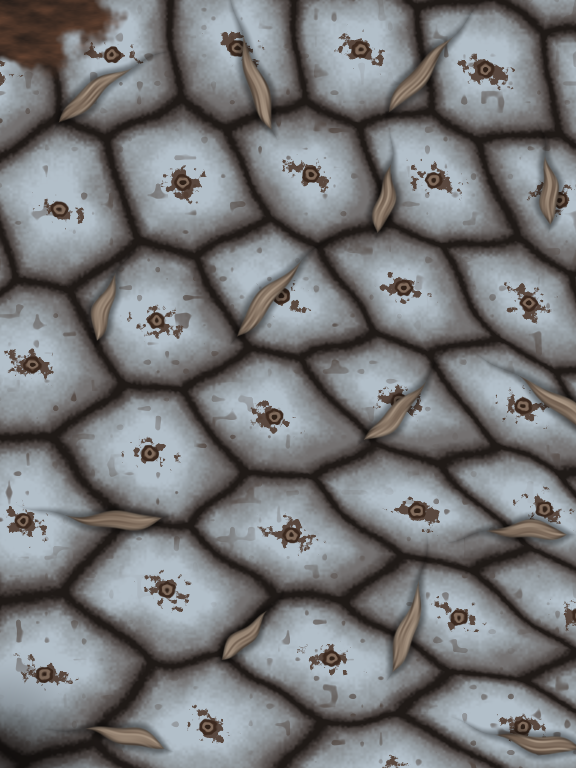
Give the GLSL for this texture, as a WebGL 1 fragment shader.

```glsl
precision highp float;
// Curving rows of pale, fuzzy rhomboid seeds with brown ringed scars and dry husks.

uniform vec2 u_resolution;

const vec3 GAP = vec3(0.12, 0.10, 0.09);
const vec3 RIM = vec3(0.29, 0.26, 0.25);
const vec3 SHADE = vec3(0.45, 0.44, 0.44);
const vec3 BODY = vec3(0.57, 0.60, 0.62);
const vec3 LIT = vec3(0.70, 0.75, 0.79);
const vec3 SCAR = vec3(0.23, 0.16, 0.12);
const vec3 SCAR_TAN = vec3(0.50, 0.42, 0.36);
const vec3 HUSK_DARK = vec3(0.34, 0.27, 0.22);
const vec3 HUSK_PALE = vec3(0.66, 0.59, 0.52);
const float RING_RADIUS = 0.0125;
const float RING_WIDTH = 0.0045;
const float CORNER_POWER = 3.0;   // higher gives squarer seeds
const float HUSK_COUNT = 15.0;

float hash(vec2 p) {
  return fract(sin(dot(p, vec2(12.9898, 78.233))) * 43758.5453);
}

float noise(vec2 p) {
  vec2 i = floor(p), f = fract(p);
  f = f * f * (3.0 - 2.0 * f);
  return mix(mix(hash(i), hash(i + vec2(1, 0)), f.x),
             mix(hash(i + vec2(0, 1)), hash(i + vec2(1, 1)), f.x), f.y);
}

float fbm(vec2 p) {
  float sum = 0.0, amp = 0.53;
  for (int k = 0; k < 4; k++) {
    sum += amp * noise(p);
    p = p * 2.03 + 7.1;
    amp *= 0.5;
  }
  return sum;
}

// Curved lattice: column u and row v to canvas, y downward, width = 1.
float columnShift(float v) { return 0.4774 + 0.0104 * v + 0.02 * v * v; }
float rowBase(float u) { return 0.7205 - 0.0486 * u + 0.0208 * u * u; }
float rowStep(float u) { return 0.2101 - 0.0226 * u + 0.0035 * u * u; }

vec2 latticeToCanvas(vec2 c) {
  return vec2(columnShift(c.y) + 0.217 * c.x, rowBase(c.x) + c.y * rowStep(c.x));
}

// Fixed-point inverse of the lattice.
vec2 canvasToLattice(vec2 p) {
  vec2 c = vec2(0.0);
  for (int k = 0; k < 12; k++) {
    c.x = (p.x - columnShift(c.y)) / 0.217;
    c.y = (p.y - rowBase(c.x)) / rowStep(c.x);
  }
  return c;
}

// Offsets across the two pairs of seed sides.
vec2 sideCoords(vec2 d) { return vec2(d.x - 0.75 * d.y, (0.14 * d.x + d.y) / 1.14); }

float rhomboid(vec2 d) {
  vec2 s = pow(abs(sideCoords(d)) + 1e-4, vec2(CORNER_POWER));
  return pow(s.x + s.y, 1.0 / CORNER_POWER);
}

vec3 seeds(vec2 p) {
  vec2 warp = vec2(noise(p * 13.0), noise(p * 13.0 + 31.0)) - 0.5;
  vec2 c = canvasToLattice(p) + 0.09 * warp;
  vec2 cell = floor(c + 0.5), nearest = cell;
  float first = 9.0, second = 9.0;
  for (int y = -1; y <= 1; y++) {
    for (int x = -1; x <= 1; x++) {
      vec2 id = cell + vec2(x, y);
      float d = rhomboid(c - id);
      if (d < first) { second = first; first = d; nearest = id; }
      else second = min(second, d);
    }
  }

  // Domed body: tone rises from the gap to the crown.
  float fuzz = noise(p * 210.0) - 0.5;
  float rise = second - first + 0.035 * fuzz - 0.8 * max(first - 0.53, 0.0);
  vec2 side = sideCoords(c - nearest);
  float mottle = fbm(p * 17.0 + nearest * 5.3) - 0.5;
  float tone = rise - 0.22 * side.y - 0.10 * side.x + 0.42 * mottle
             + 0.12 * (hash(nearest) - 0.5) + 0.06 * fuzz;
  vec3 col = mix(SHADE, BODY, smoothstep(0.08, 0.42, tone));
  col = mix(col, LIT, smoothstep(0.32, 0.72, tone));
  col = mix(RIM, col, smoothstep(0.06, 0.24, rise));
  col = mix(GAP, col, smoothstep(0.015, 0.10, rise));

  // Small brown specks.
  float speck = smoothstep(0.80, 0.90, noise(p * 62.0 + 9.0)) * noise(p * 9.0);
  col = mix(col, SCAR, 0.6 * speck * smoothstep(0.1, 0.2, rise));

  // Ragged stain, then a ring with a dark pit.
  vec2 o = p - latticeToCanvas(nearest);
  o += 0.008 * (vec2(hash(nearest + 3.0), hash(nearest + 8.0)) - 0.5);
  float spread = length(vec2(o.x + 0.3 * o.y, o.y - 0.35 * o.x) * vec2(0.75, 1.25));
  float stain = fbm(o * 85.0 + nearest * 17.0) + 0.27 - 11.0 * spread;
  col = mix(col, SCAR * 1.25, 0.85 * smoothstep(0.50, 0.62, stain));
  float r = length(o * vec2(1.0, 1.1)) + 0.004 * (noise(o * 160.0 + nearest * 7.0) - 0.5);
  col = mix(col, SCAR_TAN, smoothstep(RING_RADIUS + 0.002, RING_RADIUS - 0.002, r));
  col = mix(col, SCAR, smoothstep(RING_WIDTH, 0.001, abs(r - RING_RADIUS)));
  return mix(col, SCAR * 0.8, smoothstep(0.006, 0.003, r));
}

// Tapered, curled slivers with a soft shadow.
vec3 addHusks(vec3 col, vec2 p) {
  for (float k = 0.0; k < HUSK_COUNT; k++) {
    vec2 centre = fract(k * vec2(0.7549, 0.5698) + vec2(0.16, 0.12)) * vec2(1.0, 1.333);
    float a = 3.14159 * hash(vec2(k, 4.0)), size = mix(0.055, 0.095, hash(vec2(k, 9.0)));
    vec2 d = p - centre;
    d = vec2(cos(a) * d.x + sin(a) * d.y, cos(a) * d.y - sin(a) * d.x);
    float t = d.x / size;
    d.y += 0.016 * t * t * (hash(vec2(k, 2.0)) - 0.5) + 0.003 * sin(5.0 * t + k);
    float taper = (1.0 - t * t) * clamp(0.75 + 0.35 * t, 0.2, 1.2);
    float edge = abs(d.y) - 0.020 * taper;
    float streak = noise(vec2(d.x * 18.0, d.y * 290.0) + k * 11.0);
    vec3 husk = mix(HUSK_DARK, HUSK_PALE, 0.25 + 0.75 * streak);
    husk *= mix(0.65, 1.0, smoothstep(0.0, -0.007, edge));
    col *= 1.0 - 0.4 * smoothstep(0.016, 0.0, edge);
    col = mix(col, husk, smoothstep(0.002, -0.002, edge));
  }
  return col;
}

void main() {
  vec2 p = vec2(gl_FragCoord.x, u_resolution.y - gl_FragCoord.y) / u_resolution.x;
  vec3 col = addHusks(seeds(p), p);

  // Torn brown debris in the upper left corner, dim lower left corner.
  float ragged = fbm(p * 16.0);
  float debris = length(p * vec2(0.8, 1.3)) + 0.14 * (ragged - 0.5);
  vec3 litter = mix(GAP, HUSK_DARK * vec3(1.25, 1.05, 0.95), fbm(p * vec2(24.0, 60.0)));
  col = mix(col, litter, smoothstep(0.17, 0.13, debris));
  col *= mix(0.6, 1.0, smoothstep(0.02, 0.22, length(p - vec2(0.0, 1.333))));
  gl_FragColor = vec4(col, 1.0);
}
```
